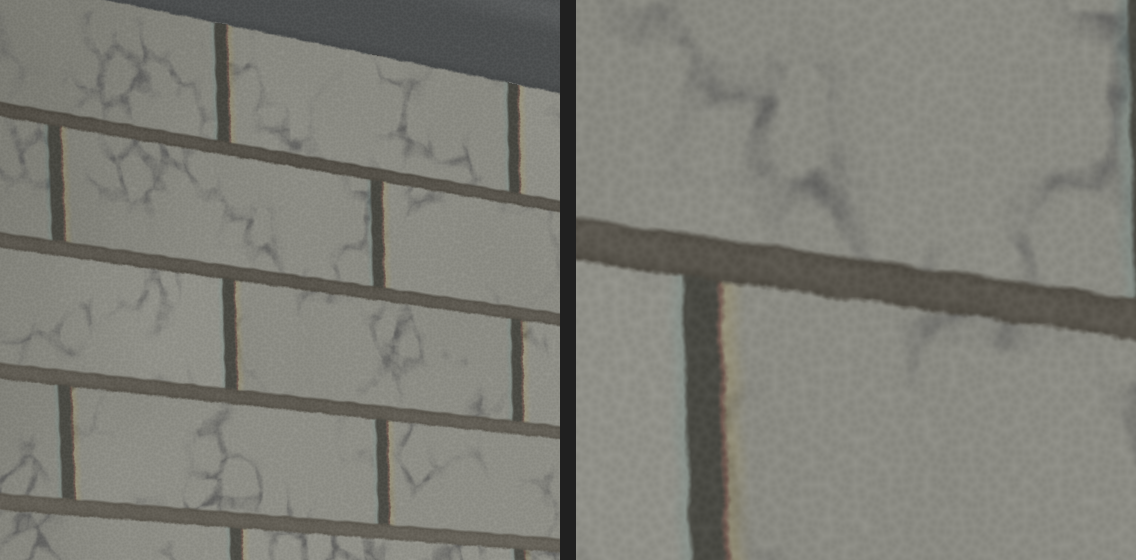
Left: the whole. Right: its middle third, enlarged.
Reproduce this texture procedurally as a Shadertoy shader.

```glsl
// Pale, stained brick wall seen at an angle below a dark eave.
// Canvas points are unprojected into course and brick coordinates; joints are
// distances to whole numbers, and stains are warped cellular veins per brick.

vec2 hash2(vec2 p) {
    return fract(sin(vec2(dot(p, vec2(127.1, 311.7)), dot(p, vec2(269.5, 183.3)))) * 4375.85);
}

// Distances to the nearest and second nearest feature point.
vec2 cellular(vec2 p) {
    vec2 cell = floor(p), nearest = vec2(8.0);
    for (int j = -1; j <= 1; j++)
    for (int i = -1; i <= 1; i++) {
        vec2 c = cell + vec2(i, j);
        float d = length(c + hash2(c) - p);
        nearest = d < nearest.x ? vec2(d, nearest.x) : vec2(nearest.x, min(nearest.y, d));
    }
    return nearest;
}

// Layered sines that bend the stain outlines.
vec2 warp(vec2 p) {
    vec2 w = vec2(0.0);
    float amp = 0.5;
    for (int i = 0; i < 4; i++) {
        w += amp * sin(p.yx + vec2(0.0, 1.7));
        p = mat2(1.5, 1.1, -1.1, 1.5) * p + w;
        amp *= 0.6;
    }
    return w;
}

// Grey veins gathered into loose, mostly upright patches.
float stains(vec2 p, vec2 seed) {
    vec2 bent = p + warp(p * 34.0 + seed) * vec2(0.012, 0.016);
    vec2 vein = cellular(bent * vec2(19.0, 12.0) + seed * 7.0);
    float patches = smoothstep(0.42, 0.8, cellular(bent * vec2(8.0, 6.0) + seed * 3.0).x);
    float flecks = smoothstep(0.2, 0.8, cellular(bent * 55.0).x);
    return smoothstep(0.32, 0.04, vein.y - vein.x) * patches * (0.5 + 0.7 * flecks);
}

void mainImage(out vec4 fragColor, in vec2 fragCoord) {
    vec2 uv = fragCoord / iResolution.xy;
    float soft = 0.0018 + 0.7 / iResolution.y;
    float grain = cellular(uv * 190.0).x - 0.5;

    // Ragged edges, with y measured downward from the top.
    vec2 p = vec2(uv.x, 1.0 - uv.y);
    p += 0.0012 * warp(uv * 110.0) + 0.0015 * grain;

    // Courses converge to the right; joints lean and narrow with distance.
    float courseHeight = 0.2337 - 0.0319 * p.x;
    float course = (p.y + 0.039 - 0.2057 * p.x) / courseHeight;
    float row = floor(course);
    float across = p.x - 0.043 * (1.0 - 0.7 * p.x) * p.y - 0.087;
    float halfBricks = across * (3.08 + 0.67 * across);
    float column = 0.5 * (halfBricks + 1.0 - mod(row, 2.0));
    float side = (column - round(column)) * 2.0 / (3.08 + 1.34 * across);
    float bedLine = (course - max(round(course), 1.0)) * courseHeight;
    vec2 seed = hash2(vec2(floor(column), row) + 3.0);

    // Brick faces: uneven light, clouding and stains.
    float cloud = warp(uv * 9.0 + seed * 6.0).x;
    float light = smoothstep(0.0, 0.65, uv.x + 0.35 * (1.0 - uv.y)) + 0.18 * cloud;
    vec3 color = mix(vec3(0.49, 0.49, 0.46), vec3(0.56, 0.56, 0.53), clamp(light, 0.0, 1.0));
    color += 0.02 * (seed.x - 0.5);
    color = mix(color, vec3(0.37, 0.37, 0.365), 0.75 * stains(uv, seed));

    // Coloured fringes beside the upright joints.
    float jointHalf = 0.0115 - 0.0025 * p.x;
    float right = side - jointHalf;
    float left = -side - jointHalf;
    color += vec3(0.035, 0.015, -0.045) * smoothstep(0.018, 0.003, right) * step(0.0, side);
    color += vec3(-0.03, 0.005, 0.01) * smoothstep(0.012, 0.0, left) * step(side, 0.0);
    color = mix(color, vec3(0.42, 0.31, 0.29), 0.8 * smoothstep(0.005, 0.001, abs(right)));

    // Upright joints are deeper in shadow than the bed joints.
    vec3 shadow = vec3(0.275, 0.275, 0.25) + 0.03 * p.y;
    color = mix(color, shadow, smoothstep(soft, -soft, abs(side) - jointHalf));

    float bedHalf = 0.0125 - 0.003 * p.x + 0.003 * p.y;
    vec3 mortar = mix(vec3(0.32, 0.305, 0.275), vec3(0.405, 0.39, 0.355), p.y);
    mortar -= 0.035 * smoothstep(0.3, 1.0, abs(bedLine) / bedHalf);
    mortar += 0.015 * warp(uv * 60.0).x;
    color = mix(color, mortar, smoothstep(soft, -soft, abs(bedLine) - bedHalf));

    // Eave above the first course, with a faint lighter streak.
    float below = course * courseHeight;
    float streak = smoothstep(0.05, 0.0, abs(below + 0.145)) * smoothstep(0.6, 1.0, uv.x);
    vec3 eave = vec3(0.305, 0.315, 0.318) + 0.05 * streak;
    eave -= 0.025 * smoothstep(0.02, 0.0, abs(below));
    color = mix(color, eave, smoothstep(0.003, -0.003, below));

    // Fine grain over everything.
    color += 0.045 * grain + 0.012 * (cellular(uv * 95.0 + 9.0).x - 0.5);
    fragColor = vec4(color, 1.0);
}
```
